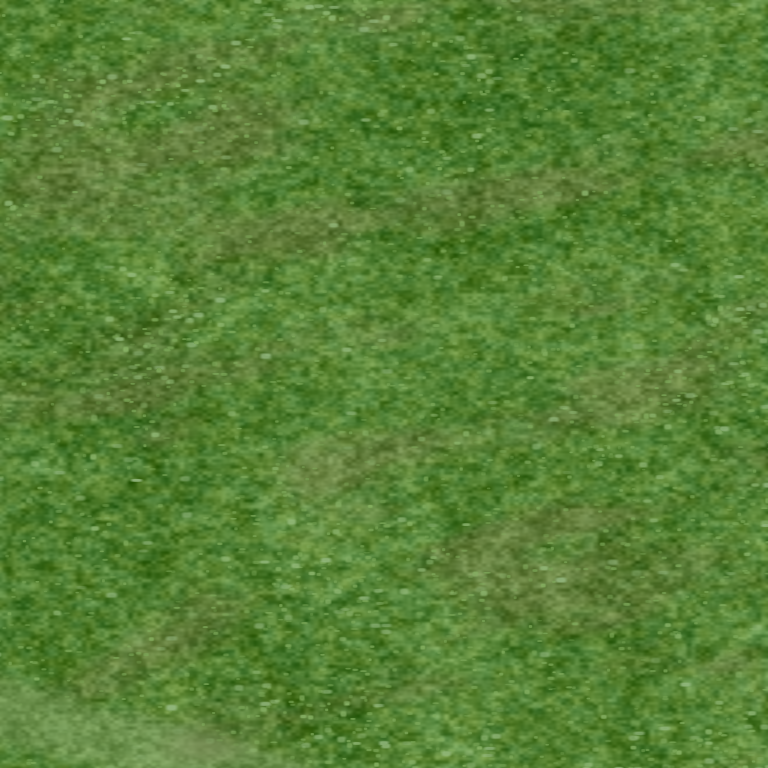
This texture is drawn by a Shadertoy shader. Its source:

```glsl
// A mown meadow seen from above: layered value noise gives the grassy grain,
// slanted noise adds dry streaks, jittered cells scatter pale clover specks,
// and a worn pale track crosses the lower left corner.

// Integer hash: three random values in 0..1 per lattice cell
vec3 hash3(vec2 cell, uint seed) {
    uvec2 c = uvec2(ivec2(cell) + 4096);
    uvec3 v = uvec3(c, seed) * 1664525u + 1013904223u;
    v.x += v.y * v.z; v.y += v.z * v.x; v.z += v.x * v.y;
    v ^= v >> 16u;
    v.x += v.y * v.z; v.y += v.z * v.x; v.z += v.x * v.y;
    return vec3(v >> 8u) / 16777216.0;
}

float valueNoise(vec2 p, uint seed) {
    vec2 i = floor(p), f = fract(p);
    f = f * f * (3.0 - 2.0 * f);
    float low = mix(hash3(i, seed).x, hash3(i + vec2(1, 0), seed).x, f.x);
    float high = mix(hash3(i + vec2(0, 1), seed).x, hash3(i + 1.0, seed).x, f.x);
    return mix(low, high, f.y);
}

float fbm(vec2 p, uint seed) {
    float sum = 0.0, weight = 0.53;
    for (uint i = 0u; i < 4u; i++) {
        sum += weight * valueNoise(p, seed + i);
        p = mat2(1.6, 1.2, -1.2, 1.6) * p;
        weight *= 0.5;
    }
    return sum;
}

// Where clover grows thickly, 0..1
float cloverDensity(vec2 p) {
    return smoothstep(0.46, 0.72, fbm(p * vec2(5.0, 7.0), 40u));
}

// Soft-edged flat specks; x is coverage, y is a random tint
vec2 specks(vec2 p, vec2 grid, float sparse, float dense, uint seed) {
    vec2 result = vec2(0.0);
    vec2 home = floor(p * grid);
    for (int y = -1; y <= 1; y++)
    for (int x = -1; x <= 1; x++) {
        vec2 cell = home + vec2(x, y);
        vec3 place = hash3(cell, seed);
        vec3 look = hash3(cell, seed + 1u);
        vec2 center = (cell + place.xy) / grid;
        float chance = mix(sparse, dense, cloverDensity(center));
        vec2 halfSize = mix(vec2(0.26, 0.2), vec2(0.62, 0.42), look.xy) / grid;
        vec2 d = abs(p - center) / halfSize;
        float shape = 1.0 - smoothstep(0.45, 1.3, pow(dot(d * d * d, vec2(1.0)), 0.333));
        float cover = shape * step(place.z, chance) * mix(0.4, 1.0, look.z);
        if (cover > result.x) result = vec2(cover, look.x);
    }
    return result;
}

void mainImage(out vec4 fragColor, in vec2 fragCoord) {
    vec2 uv = fragCoord / min(iResolution.x, iResolution.y);

    // Grass tone, from broad patches down to short horizontal blades
    float tone = 0.47;
    tone += 0.55 * (fbm(uv * vec2(5.0, 7.0), 1u) - 0.5);
    tone += 0.40 * (valueNoise(uv * vec2(34.0, 46.0), 10u) - 0.5);
    tone += 0.72 * (valueNoise(uv * vec2(88.0, 135.0), 11u) - 0.5);
    tone += 0.58 * (valueNoise(uv * vec2(165.0, 250.0), 12u) - 0.5);
    vec3 color = mix(vec3(0.21, 0.40, 0.09), vec3(0.45, 0.62, 0.31), tone);

    // Hue drift between cool and yellowish green
    float hue = valueNoise(uv * vec2(60.0, 80.0), 15u) - 0.5;
    color += hue * vec3(0.04, 0.0, -0.05);

    // Dry streaks rising gently to the right
    vec2 slanted = vec2(uv.x + 0.2 * uv.y, uv.y - 0.2 * uv.x);
    float dry = smoothstep(0.48, 0.78, fbm(slanted * vec2(4.0, 13.0) + 3.0, 20u));
    vec3 straw = vec3(0.41, 0.49, 0.25) + 0.2 * (tone - 0.5);
    color = mix(color, straw, 0.75 * dry);

    // Worn track fading out along the bottom edge
    float wobble = 0.02 * (fbm(uv * 14.0, 25u) - 0.5);
    float track = smoothstep(-0.012, 0.015, 0.122 - 0.29 * uv.x - uv.y + wobble)
                * smoothstep(-0.01, 0.02, uv.y - 0.025 + 0.2 * uv.x + wobble);
    vec3 worn = vec3(0.43, 0.57, 0.31) + 0.17 * (tone - 0.5);
    color = mix(color, worn, 0.85 * track);
    float bare = smoothstep(0.09, 0.0, length((uv - vec2(0.27, 0.03)) * vec2(1.0, 2.2)));
    color = mix(color, vec3(0.47, 0.53, 0.33), 0.6 * bare);

    // Clover specks: fine scatter, then larger clustered heads
    vec2 fine = specks(uv, vec2(120.0, 165.0), 0.06, 0.16, 50u);
    vec2 heads = specks(uv, vec2(78.0, 98.0), 0.025, 0.24, 60u);
    float bloom = 1.0 - 0.7 * track;
    color = mix(color, vec3(0.50, 0.67, 0.36), 0.75 * fine.x * bloom);
    vec3 petal = mix(vec3(0.53, 0.70, 0.38), vec3(0.60, 0.74, 0.53), heads.y);
    color = mix(color, petal, 0.85 * heads.x * bloom);

    fragColor = vec4(clamp(color, 0.0, 1.0), 1.0);
}
```
